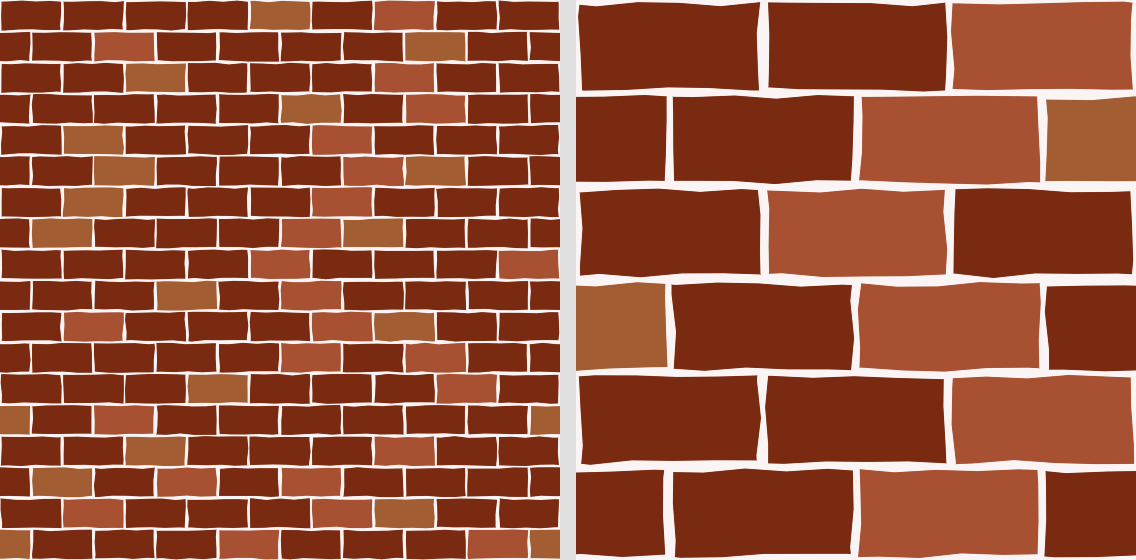
Left: the whole. Right: its middle third, enlarged.
Write a Shadertoy shader that draws this texture.

```glsl
// Running-bond brick wall with pale mortar and hand-cut, slightly crooked bricks.
// Each brick side is a jagged polyline from hashed knots; a few bricks per row
// take an accent colour. Brick ids wrap, so the wall tiles in both directions.

#define COLUMNS 9.0
#define ROWS 18.0
#define HALF_GAP 0.045      // mean mortar half width, in brick heights
#define WOBBLE 0.028        // how far a side strays, in brick heights
#define RED_SHARE 0.17
#define OCHRE_SHARE 0.09
#define DARK_BRICK vec3(0.475, 0.165, 0.063)
#define RED_BRICK vec3(0.655, 0.314, 0.196)
#define OCHRE_BRICK vec3(0.640, 0.365, 0.196)
#define MORTAR vec3(0.980, 0.955, 0.955)

// Integer hash of a brick id and a salt, from 0 to 1
float hash(vec2 id, float salt) {
    uint n = uint(id.x) + 64u * uint(id.y) + 4096u * uint(salt);
    n = n * 747796405u + 2891336453u;
    n = ((n >> ((n >> 28u) + 4u)) ^ n) * 277803737u;
    n = (n >> 22u) ^ n;
    return float(n >> 8u) / 16777216.0;
}

// Inset of one brick side at t (0 to 1 along it): straight pieces between knots
float sideInset(vec2 id, float t, float pieces, float side) {
    float salt = 16.0 * side;
    float s = t * pieces + hash(id, salt);
    float knot = salt + 1.0 + floor(s);
    float stray = mix(hash(id, knot), hash(id, knot + 1.0), fract(s));
    return HALF_GAP + WOBBLE * (2.0 * stray - 1.0);
}

// Signed depth inside the brick, in brick heights; local spans (0,0) to (2,1)
float brickDepth(vec2 id, vec2 local) {
    float along = local.x * 0.5;
    float left   = local.x - sideInset(id, local.y, 2.5, 1.0);
    float right  = 2.0 - local.x - sideInset(id, local.y, 2.5, 2.0);
    float bottom = local.y - sideInset(id, along, 4.5, 3.0);
    float top    = 1.0 - local.y - sideInset(id, along, 4.5, 4.0);
    return min(min(left, right), min(bottom, top));
}

// Ranks are shuffled within each row, so accents stay evenly spread
vec3 brickColour(vec2 id) {
    vec2 row = vec2(0.0, id.y);
    float stride = hash(row, 100.0) < 0.5 ? 2.0 : 4.0;
    float shift = floor(hash(row, 101.0) * COLUMNS);
    float rank = (mod(id.x * stride + shift, COLUMNS) + hash(id, 102.0)) / COLUMNS;
    if (rank < RED_SHARE) return RED_BRICK;
    return rank < RED_SHARE + OCHRE_SHARE ? OCHRE_BRICK : DARK_BRICK;
}

void mainImage(out vec4 fragColor, in vec2 fragCoord) {
    // Brick grid, every second row shifted by half a brick
    vec2 grid = fragCoord / iResolution.xy * vec2(COLUMNS, ROWS);
    float row = floor(grid.y);
    grid.x += 0.5 * (1.0 - mod(row, 2.0));
    vec2 id = mod(floor(grid), vec2(COLUMNS, ROWS));
    vec2 local = fract(grid) * vec2(2.0, 1.0);

    // Blend brick into mortar over about one pixel
    float pixel = ROWS / iResolution.y;
    float cover = smoothstep(-0.6 * pixel, 0.6 * pixel, brickDepth(id, local));
    fragColor = vec4(mix(MORTAR, brickColour(id), cover), 1.0);
}
```
